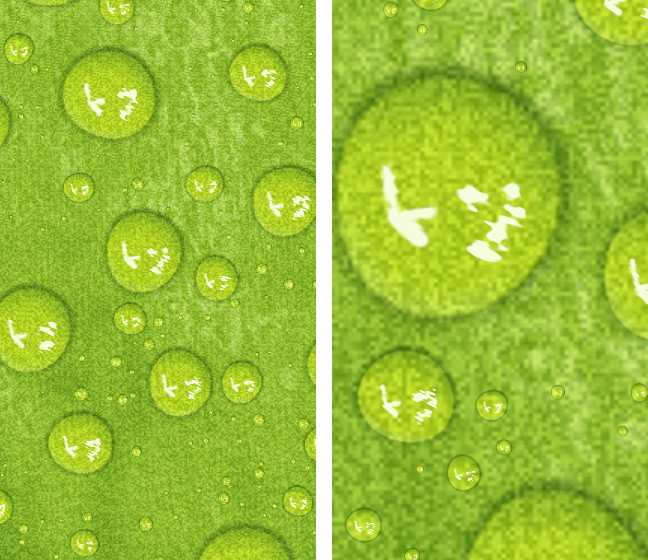
Left, the full canvas; right, a detail of the centre.
Write a Shadertoy shader that draws this texture.

```glsl
// Water drops of many sizes with window glints on a grainy green leaf.

const vec3 LEAF      = vec3(0.56, 0.73, 0.18);
const vec3 LEAF_DARK = vec3(0.46, 0.64, 0.14);
const vec3 LEAF_PALE = vec3(0.72, 0.84, 0.39);
const vec3 DROP      = vec3(0.69, 0.82, 0.14);
const vec3 RIM       = vec3(0.30, 0.46, 0.08);
const vec3 GLINT     = vec3(0.96, 0.99, 0.86);
const float GRAIN_SCALE = 210.0;
const float GRAIN_DEPTH = 0.24;
const float SEED = 3.0;

// Drop layers: cell size, smallest radius, largest radius, share of cells filled
const int LAYER_COUNT = 4;
const vec4 LAYERS[4] = vec4[4](
    vec4(0.50, 0.090, 0.165, 0.95),
    vec4(0.25, 0.042, 0.075, 0.65),
    vec4(0.13, 0.014, 0.029, 0.40),
    vec4(0.07, 0.004, 0.010, 0.38));

float hash(vec2 p) {
    return fract(sin(dot(p, vec2(127.1, 311.7))) * 43758.5453);
}

float noise(vec2 p) {
    vec2 i = floor(p), f = fract(p);
    f = f * f * (3.0 - 2.0 * f);
    return mix(mix(hash(i), hash(i + vec2(1, 0)), f.x),
               mix(hash(i + vec2(0, 1)), hash(i + vec2(1, 1)), f.x), f.y);
}

mat2 turn(float a) {
    return mat2(cos(a), sin(a), -sin(a), cos(a));
}

float layerAngle(int k) {
    return 0.3 + 0.7 * float(k);
}

vec2 cellAt(vec2 p, int k) {
    return floor(p * turn(layerAngle(k)) / LAYERS[k].x);
}

// Centre and radius of the drop in a cell; radius 0 where there is none
vec3 dropIn(vec2 cell, int k) {
    vec4 layer = LAYERS[k];
    vec2 id = cell + SEED + 37.0 * float(k);
    if (hash(id + 0.7) > layer.w) return vec3(0.0);
    float r = mix(layer.y, layer.z, pow(hash(id + 5.3), 1.4));
    vec2 jitter = 2.0 * vec2(hash(id + 11.1), hash(id + 17.9)) - 1.0;
    vec2 c = (cell + 0.5) * layer.x + jitter * max(0.0, 0.5 * layer.x - 1.22 * r);
    return vec3(turn(layerAngle(k)) * c, r);
}

// True where a larger layer already covers the spot
bool crowded(vec3 drop, int k) {
    for (int big = 0; big < k; big++) {
        vec2 home = cellAt(drop.xy, big);
        for (int n = 0; n < 9; n++) {
            vec3 other = dropIn(home + vec2(n % 3 - 1, n / 3 - 1), big);
            if (other.z > 0.0 && distance(drop.xy, other.xy) < 1.15 * (other.z + drop.z)) return true;
        }
    }
    return false;
}

float segment(vec2 p, vec2 a, vec2 b) {
    vec2 d = b - a;
    return length(p - a - d * clamp(dot(p - a, d) / dot(d, d), 0.0, 1.0));
}

// Window reflection: a bent stroke on the left, two torn patches on the right
float glint(vec2 q, float id, float soft) {
    float torn = noise(turn(0.45) * q * vec2(8.0, 22.0) + id);
    float stroke = min(segment(q, vec2(-0.50, 0.22), vec2(-0.42, -0.18)) - 0.045,
                       segment(q, vec2(-0.42, -0.18), vec2(-0.14, -0.12)) - 0.055);
    stroke = min(stroke, segment(q, vec2(-0.36, -0.22), vec2(-0.22, -0.36)) - 0.07);
    float patches = min(segment(q, vec2(0.24, 0.0), vec2(0.54, 0.07)) - 0.09,
                        segment(q, vec2(0.50, 0.0), vec2(0.56, -0.16)) - 0.05);
    patches = min(patches, segment(q, vec2(0.32, -0.40), vec2(0.44, -0.32)) - 0.10);
    float left = stroke + 0.05 * (torn - 0.5);
    float right = patches + 0.22 * (torn - 0.42);
    return 1.0 - smoothstep(-soft, soft, min(left, right));
}

vec3 leaf(vec2 p) {
    vec2 along = p * turn(0.38);
    float broad = 0.6 * noise(along * vec2(5.0, 1.6) + 4.0) + 0.4 * noise(p * 9.0);
    float wrinkle = noise(along * vec2(65.0, 24.0) + 3.0 * noise(p * 25.0));
    vec3 col = mix(LEAF_DARK, LEAF, smoothstep(0.05, 0.5, broad));
    float pale = smoothstep(0.48, 0.85, broad) * smoothstep(0.3, 0.95, wrinkle);
    return mix(col, LEAF_PALE, 0.75 * pale) + 0.05 * (wrinkle - 0.5);
}

vec3 addDrop(vec3 col, vec2 p, vec3 drop, float pixel) {
    vec2 q = (p - drop.xy) / drop.z;
    float id = 50.0 * hash(drop.xy);
    float a = atan(q.y, q.x);
    float d = length(q) / (1.0 + 0.035 * sin(2.0 * a + id) + 0.018 * sin(3.0 * a - id));
    float edge = pixel / drop.z;
    float facing = dot(q, normalize(vec2(0.45, 1.0))) / max(length(q), 0.01);

    // Contact shadow on the leaf
    float shadow = 1.0 - smoothstep(0.98, 1.17, d);
    col = mix(col, RIM, shadow * (0.58 + 0.25 * facing));

    // Body: darker toward the top rim, lit along the lower edge
    vec3 body = mix(DROP, LEAF_DARK, 0.75 * smoothstep(0.45, 1.0, d) * smoothstep(-0.3, 1.0, facing));
    body = mix(body, LEAF_PALE, 0.45 * smoothstep(0.7, 0.95, d) * smoothstep(0.2, 1.0, -facing));
    body = mix(body, RIM, 0.65 * smoothstep(0.93, 1.01, d));
    body = mix(body, GLINT, glint(q, id, 0.02 + 0.7 * edge));
    return mix(col, body, 1.0 - smoothstep(1.0 - edge, 1.0 + edge, d));
}

void mainImage(out vec4 fragColor, in vec2 fragCoord) {
    vec2 p = fragCoord / iResolution.x;
    vec3 col = leaf(p);
    for (int k = 0; k < LAYER_COUNT; k++) {
        vec3 drop = dropIn(cellAt(p, k), k);
        if (drop.z > 0.0 && !crowded(drop, k)) col = addDrop(col, p, drop, 1.0 / iResolution.x);
    }
    // Fine grain over leaf and water
    float grain = noise(p * GRAIN_SCALE) - 0.5;
    col += GRAIN_DEPTH * grain * vec3(1.0, 0.9, 0.6) * (1.0 - smoothstep(0.4, 0.8, col.b));
    fragColor = vec4(clamp(col, 0.0, 1.0), 1.0);
}
```
